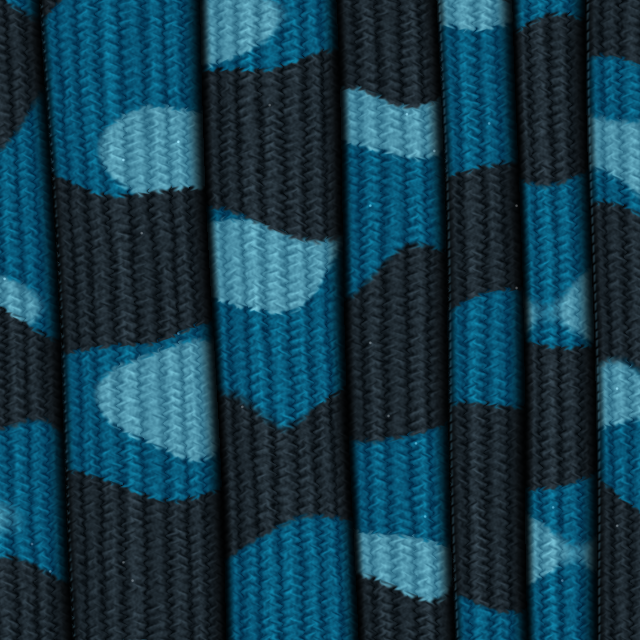
Reproduce this texture procedurally as a Shadertoy shader.

```glsl
#define PLEAT_SPACING 0.178
#define PLEAT_VARIATION 0.095
#define RIB_WIDTH 0.030
#define STITCH_ROWS 69.0
#define CAMO_BANDS 2.1
#define CAMO_WARP 1.9
#define LIGHT_LEVEL 0.7
#define FIBRE_STRENGTH 0.34
#define CREASE_DARKNESS 0.1
#define LEAN 0.055

const float TAU = 6.2831853;

float hash(vec2 p) {
    return fract(sin(dot(p, vec2(127.1, 311.7))) * 43758.5453);
}

// Gradient noise, roughly -0.7 to 0.7
float slope(vec2 cell, vec2 offset) {
    float angle = TAU * hash(cell);
    return dot(vec2(cos(angle), sin(angle)), offset);
}

float noise(vec2 p) {
    vec2 i = floor(p), f = fract(p);
    vec2 w = f * f * f * (f * (f * 6.0 - 15.0) + 10.0);
    vec2 e = vec2(1.0, 0.0);
    return mix(mix(slope(i, f), slope(i + e, f - e), w.x),
               mix(slope(i + e.yx, f - e.yx), slope(i + e.xx, f - e.xx), w.x), w.y);
}

// Left edge of a pleat: wide folds on the left, narrow ones on the right
float pleatEdge(float id) {
    return 0.09 + PLEAT_SPACING * id + PLEAT_VARIATION * sin(0.75 * id);
}

// Printed patches, shifted from one pleat to the next
float patches(vec2 p, float bands, float phase, float seed) {
    return sin(TAU * (p.y * bands + phase))
         + CAMO_WARP * noise(p * vec2(5.0, 4.5) + seed);
}

void mainImage(out vec4 fragColor, in vec2 fragCoord) {
    vec2 uv = fragCoord / iResolution.xy;
    float x = uv.x + LEAN * (uv.y - 0.5) * (1.0 - 0.7 * uv.x)
            + 0.003 * sin(uv.y * 7.0 + uv.x * 9.0);

    // Find the pleat under this point
    float id = -1.0;
    for (float i = 0.0; i < 8.0; i++) {
        if (x > pleatEdge(i)) id = i;
    }
    float left = pleatEdge(id), right = pleatEdge(id + 1.0);
    float width = right - left;
    float across = (x - left) / width;

    // Knitted ribs with zigzag grooves and slanted stitches
    float ribCount = floor(width / RIB_WIDTH + 0.5);
    float row = uv.y * STITCH_ROWS + 0.6 * noise(uv * 9.0);
    float wale = ribCount * (across + 0.025 * sin(TAU * across))
               + 0.09 * sin(TAU * row) + 0.12 * noise(vec2(x * 30.0, uv.y * 14.0));
    float waleId = floor(wale) + 31.0 * id;
    float side = 2.0 * fract(wale) - 1.0;
    float thread = row + 0.85 * abs(side) + hash(vec2(waleId, 3.0));
    float stitch = 0.5 + 0.5 * sin(TAU * thread);
    float rib = 1.0 - side * side;
    float fibre = noise(vec2(wale * 3.0, thread * 2.0 + waleId * 7.0))
                + 0.6 * noise(uv * 210.0);
    float tone = 0.06 + 0.42 * rib + 0.3 * stitch * (0.3 + 0.7 * rib)
               + FIBRE_STRENGTH * fibre;
    tone *= 0.72 + 0.32 * sin(0.5 * TAU * across);
    tone *= 0.88 + 0.24 * hash(vec2(waleId, 8.0));
    tone = clamp(tone, 0.0, 1.2);

    // Camouflage print with edges roughened by the stitches
    vec2 print = vec2(x, uv.y + 0.005 * (stitch - 0.5) + 0.004 * rib);
    float darkField = patches(print, CAMO_BANDS, 0.618 * id, 17.0 * id);
    float lightField = patches(print, 2.7, 0.41 * id + 0.2, 23.0 * id + 90.0);
    float isDark = smoothstep(-0.07, 0.07, darkField);
    float isLight = smoothstep(-0.08, 0.08, lightField - LIGHT_LEVEL);

    vec3 blue = mix(vec3(0.0, 0.16, 0.27), vec3(0.06, 0.50, 0.64), tone);
    vec3 light = mix(vec3(0.15, 0.39, 0.49), vec3(0.44, 0.73, 0.81), tone);
    vec3 dark = mix(vec3(0.018, 0.038, 0.052), vec3(0.205, 0.265, 0.305), tone);
    vec3 color = mix(mix(blue, light, isLight), dark, isDark);

    // Deep shadow where the pleats meet, with a stitched rim on some
    float fromLeft = x - left, fromRight = right - x;
    float open = smoothstep(0.0, 0.017, fromLeft) * smoothstep(-0.002, 0.028, fromRight);
    color *= mix(CREASE_DARKNESS, 1.0, open);
    float rim = exp(-pow((fromLeft - 0.004) / 0.0022, 2.0));
    color += vec3(0.10, 0.17, 0.20) * rim * stitch * step(0.45, hash(vec2(id, 5.0)));

    // Sparse lint
    vec2 lintCell = floor(uv * 70.0);
    float lint = smoothstep(0.22, 0.05, length(fract(uv * 70.0) - 0.5));
    color += 0.25 * lint * step(0.995, hash(lintCell + 0.5));

    fragColor = vec4(clamp(color, 0.0, 1.0), 1.0);
}
```
